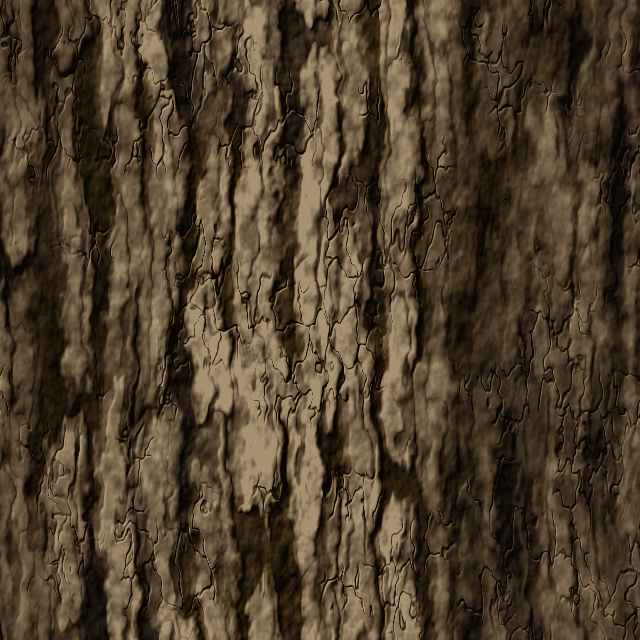
Give the GLSL for this texture, as a three.js fragment shader.

```glsl
// Rough tree bark: tapered, splintered plates over dark vertical furrows.
// A height field of plates, cellular cracks and grain is lit from the upper
// left, with short cast shadows, then mapped to a ramp of browns.
varying vec2 vUv;

vec2 hash2(vec2 c) {
  vec2 k = vec2(dot(c, vec2(127.1, 311.7)), dot(c, vec2(269.5, 183.3)));
  return fract(sin(k) * 43758.5);
}

float noise(vec2 p) {
  vec2 c = floor(p);
  vec2 f = fract(p);
  f = f * f * (3.0 - 2.0 * f);
  float low = mix(hash2(c).x, hash2(c + vec2(1.0, 0.0)).x, f.x);
  float high = mix(hash2(c + vec2(0.0, 1.0)).x, hash2(c + 1.0).x, f.x);
  return mix(low, high, f.y);
}

float layeredNoise(vec2 p) {
  float sum = 0.0;
  float weight = 0.57;
  for (int i = 0; i < 3; i++) {
    sum += weight * noise(p);
    p = p * 2.03 + 17.3;
    weight *= 0.5;
  }
  return sum;
}

// Distances to the nearest and second nearest cell points
vec2 cellular(vec2 p) {
  vec2 c = floor(p);
  vec2 nearest = vec2(8.0);
  for (int j = -1; j <= 1; j++) {
    for (int i = -1; i <= 1; i++) {
      vec2 cell = c + vec2(float(i), float(j));
      float d = length(cell + hash2(cell) - p);
      nearest.y = min(nearest.y, max(nearest.x, d));
      nearest.x = min(nearest.x, d);
    }
  }
  return nearest;
}

// Highest of the long domed plates, staggered from column to column
float plates(vec2 q) {
  float top = 0.0;
  for (int i = -1; i <= 1; i++) {
    float column = floor(q.x) + float(i);
    float shift = hash2(vec2(column, 7.0)).x;
    for (int j = -1; j <= 1; j++) {
      vec2 cell = vec2(column, floor(q.y - shift) + float(j));
      vec2 place = hash2(cell) - 0.5;
      vec2 size = hash2(cell + 37.0);
      vec2 d = q - cell - vec2(0.5, 0.5 + shift) - place * vec2(0.4, 0.6);
      d /= mix(vec2(0.38, 0.5), vec2(0.6, 0.85), size);
      d.x /= 1.0 - 0.8 * place.x * clamp(d.y, -1.0, 1.0);
      float dome = 1.0 - pow(abs(d.x), 2.4) - pow(abs(d.y), 7.0);
      float level = mix(0.65, 1.0, hash2(cell + 71.0).x);
      top = max(top, level * smoothstep(0.0, 0.95, dome));
    }
  }
  return top;
}

float barkHeight(vec2 p) {
  // Wandering columns and ragged plate edges
  vec2 w = p;
  w.x += 0.055 * (layeredNoise(p * vec2(6.0, 3.5)) - 0.5);
  w.x += 0.027 * (layeredNoise(p * vec2(45.0, 26.0) + 9.0) - 0.5);
  w.y += 0.13 * (layeredNoise(p * vec2(38.0, 12.0) + 4.0) - 0.5);

  // Big plates split into splinters, with narrow furrows on the right
  float splinter = plates(w * vec2(27.0, 7.5) + 3.7);
  float h = plates(w * vec2(13.5, 3.9)) * mix(0.68, 1.0, splinter);
  float furrow = layeredNoise(w * vec2(30.0, 3.0));
  float side = smoothstep(0.58, 0.8, p.x);
  h = mix(h, smoothstep(0.25, 0.75, furrow), 0.55 * side) + 0.12 * splinter;
  h = max(h, 0.38 * furrow);

  // Short broken cracks
  vec2 bend = vec2(0.9, 0.7) * layeredNoise(p * vec2(48.0, 30.0) + 31.0);
  vec2 cell = cellular(w * vec2(30.0, 13.0) + bend);
  float crack = 1.0 - smoothstep(0.0, 0.13, cell.y - cell.x);
  h -= 0.3 * crack * smoothstep(0.48, 0.7, noise(p * vec2(19.0, 13.0)));

  // Flaky grain
  h += 0.42 * (layeredNoise(p * vec2(58.0, 38.0)) - 0.5);
  return h + 0.12 * (0.45 - cellular(p * vec2(80.0, 50.0) + bend).x);
}

// Brown ramp, from furrow to sunlit flake
vec3 barkColor(float tone) {
  vec3 shade = vec3(0.035, 0.02, 0.01);
  vec3 brown = vec3(0.26, 0.20, 0.13);
  vec3 pale = vec3(0.65, 0.57, 0.44);
  vec3 color = mix(shade, brown, clamp(tone / 0.2, 0.0, 1.0));
  return mix(color, pale, clamp((tone - 0.2) / 0.37, 0.0, 1.0));
}

void main() {
  vec2 toLight = vec2(-0.6, 0.8);
  float h = barkHeight(vUv);
  float slope = h - barkHeight(vUv + 0.003 * toLight);
  float blocker = barkHeight(vUv + 0.014 * toLight) - h;
  float shadow = smoothstep(0.08, 0.65, blocker);

  // Broad light left of the middle, fading to both sides
  float across = (vUv.x - 0.44) / 0.25;
  float daylight = 0.6 + 0.48 * exp(-across * across);
  float mottle = mix(0.55, 1.45, layeredNoise(vUv * vec2(65.0, 45.0) + 50.0));

  float tone = 0.03 + 0.54 * pow(clamp(h, 0.0, 1.0), 1.3) * mottle;
  tone = (tone + 0.9 * slope) * daylight * (1.0 - 0.65 * shadow);
  vec3 color = barkColor(tone);

  // Faint moss down in the furrows
  float moss = smoothstep(0.5, 0.75, noise(vUv * vec2(9.0, 3.0) + 5.0));
  moss *= 1.0 - smoothstep(0.2, 0.6, h);
  gl_FragColor = vec4(color * mix(vec3(1.0), vec3(1.05, 1.0, 0.72), moss), 1.0);
}
```
